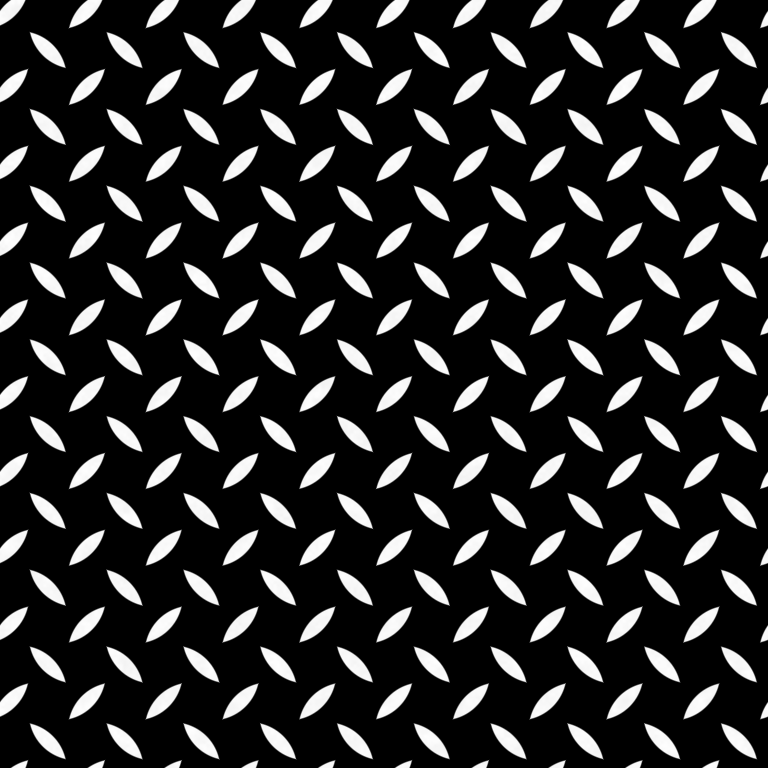
This pattern is drawn by a Shadertoy shader. Its source:

```glsl
// Tread plate: white pointed lozenges on black, leaning alternately left and right.
// Each square cell holds two lens distance fields half a cell apart; a thin grey
// rim and faint wrapping noise give the faces a slightly worn look.

#define REPEATS 10.0        // cells across and down
#define HALF_LENGTH 0.335   // lozenge, in cell units
#define HALF_WIDTH 0.099
#define RISING_CENTER vec2(0.132, 0.868)
#define FALLING_CENTER vec2(0.622, 0.348)
#define RIM_WIDTH 0.016
#define RIM_TONE 0.45
#define FACE_TONE 0.975
#define WEAR 0.05           // strength of the mottling
#define WEAR_GRID 80.0      // noise lattice, a whole number

float hash(vec2 p)
{
    vec3 q = fract(vec3(p.xyx) * 0.1031);
    q += dot(q, q.yzx + 33.33);
    return fract((q.x + q.y) * q.z);
}

// Value noise on the unit square that repeats at its borders
float wrapNoise(vec2 uv, float grid)
{
    vec2 p = uv * grid;
    vec2 i = floor(p);
    vec2 f = p - i;
    f = f * f * (3.0 - 2.0 * f);
    vec2 lo = mod(i, grid);
    vec2 hi = mod(i + 1.0, grid);
    return mix(mix(hash(lo), hash(vec2(hi.x, lo.y)), f.x),
               mix(hash(vec2(lo.x, hi.y)), hash(hi), f.x), f.y);
}

// Overlap of two circles, long axis along x
float lensDistance(vec2 p, float halfLength, float halfWidth)
{
    float radius = (halfLength * halfLength + halfWidth * halfWidth) / (2.0 * halfWidth);
    return length(vec2(p.x, abs(p.y) + radius - halfWidth)) - radius;
}

void mainImage(out vec4 fragColor, in vec2 fragCoord)
{
    vec2 uv = fragCoord / iResolution.xy;
    float pixel = REPEATS / min(iResolution.x, iResolution.y);

    // Nearest lozenge of either lean
    float d = 1.0;
    for (int k = 0; k < 2; k++)
    {
        vec2 center = k == 0 ? RISING_CENTER : FALLING_CENTER;
        float lean = k == 0 ? 1.0 : -1.0;
        vec2 p = fract(uv * REPEATS - center + 0.5) - 0.5;
        vec2 along = vec2(1.0, lean) * sqrt(0.5);
        vec2 local = vec2(dot(p, along), dot(p, vec2(-along.y, along.x)));
        d = min(d, lensDistance(local, HALF_LENGTH, HALF_WIDTH));
    }

    // Face with broad and fine mottling
    float mottle = 0.6 * wrapNoise(uv, WEAR_GRID)
                 + 0.4 * wrapNoise(uv, WEAR_GRID * 3.0);
    float face = FACE_TONE + WEAR * (mottle - 0.5);

    // Grey rim, then a smoothed outline
    float tone = mix(RIM_TONE, face, smoothstep(0.0, RIM_WIDTH, -d));
    float coverage = 1.0 - smoothstep(-0.6 * pixel, 0.6 * pixel, d);
    fragColor = vec4(vec3(tone * coverage), 1.0);
}
```
